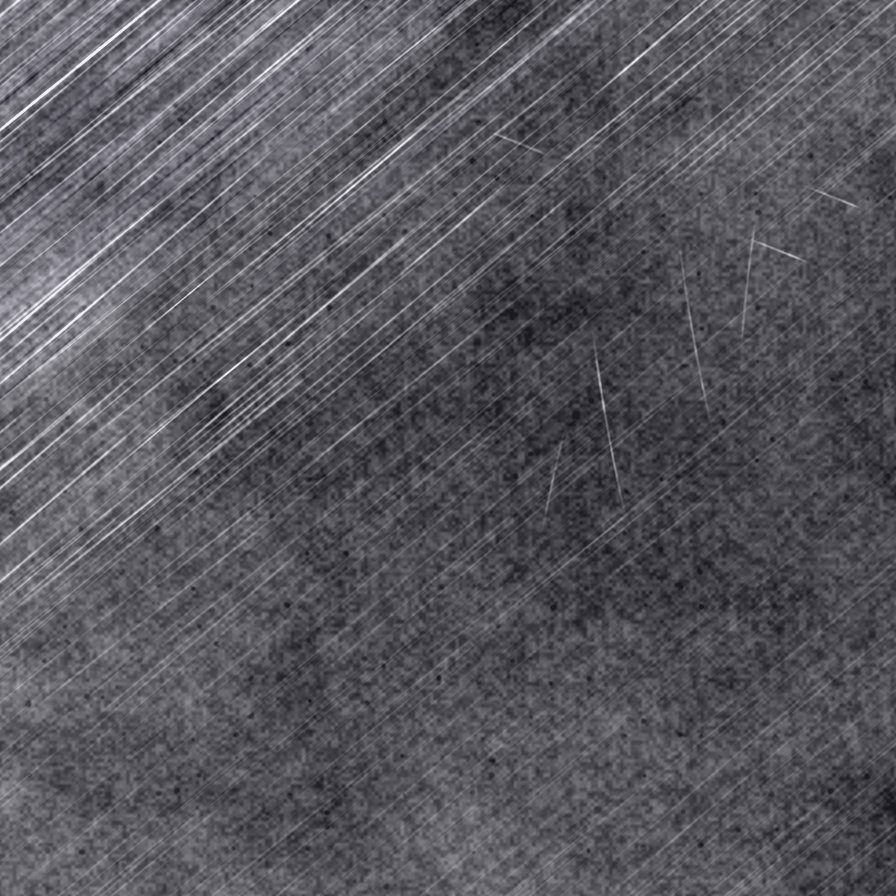
Give the GLSL for this texture, as a Shadertoy shader.

```glsl
// Worn dark metal plate: a grainy, cloudy grey base crossed by diagonal scratches.
// Scratches sit in rotated rows, densest and brightest toward the upper left,
// with a few stray steep scratches, pits and a dark lower right corner on top.

const vec3 COOL_TINT = vec3(0.0, -0.003, 0.018);
const vec3 VIOLET_TINT = vec3(0.0, -0.008, 0.035);
const float SCRATCH_ANGLE = 0.69;

float hash(vec2 p) {
    return fract(sin(dot(p, vec2(127.1, 311.7))) * 43758.5453);
}

float noise(vec2 p) {
    vec2 cell = floor(p);
    vec2 f = fract(p);
    f = f * f * (3.0 - 2.0 * f);
    float low = mix(hash(cell), hash(cell + vec2(1, 0)), f.x);
    float high = mix(hash(cell + vec2(0, 1)), hash(cell + vec2(1, 1)), f.x);
    return mix(low, high, f.y);
}

float fbm(vec2 p) {
    float sum = 0.0;
    float amp = 0.5;
    for (int i = 0; i < 5; i++) {
        sum += amp * noise(p);
        p = mat2(1.6, 1.2, -1.2, 1.6) * p + 7.3;
        amp *= 0.5;
    }
    return sum / 0.97;
}

// x runs along the given angle, y across it
vec2 alongAcross(vec2 p, float angle) {
    float c = cos(angle);
    float s = sin(angle);
    return vec2(c * p.x + s * p.y, c * p.y - s * p.x);
}

float softLine(float dist, float halfWidth, float pixel) {
    return 1.0 - smoothstep(0.0, halfWidth + max(pixel, 0.0013), dist);
}

// One scratch per row, cut into pieces of random start, end and strength
float scratchRows(vec2 s, float rows, float pieceLength, float seed, float pixel) {
    float row = floor(s.y * rows);
    float along = s.x / pieceLength + 17.0 * hash(vec2(row, seed));
    vec2 id = vec2(row, floor(along) + seed * 3.7);
    float t = fract(along);
    float start = 0.4 * hash(id + 1.3);
    float end = 0.6 + 0.4 * hash(id + 2.9);
    float ends = smoothstep(start, start + 0.15, t) * (1.0 - smoothstep(end - 0.15, end, t));
    float offset = mix(0.25, 0.75, hash(id + 5.1));
    float dist = abs(fract(s.y * rows) - offset) / rows;
    float strength = mix(0.08, 1.0, pow(hash(id + 8.7), 2.6));
    float wobble = 0.6 + 0.6 * noise(vec2(s.x * 28.0, row + seed));
    return softLine(dist, 0.0013 * strength, pixel) * ends * strength * wobble;
}

// Separate short scratches, mostly steep, scattered in the upper right
float strayScratches(vec2 p, float pixel) {
    float sum = 0.0;
    for (int i = 0; i < 7; i++) {
        float k = float(i);
        vec2 centre = vec2(mix(0.56, 0.97, fract(k * 0.618 + 0.05)),
                           mix(0.86, 0.45, fract(k * 0.382 + 0.05)));
        float h = hash(vec2(k, 4.2));
        float angle = mod(k, 3.0) < 0.5 ? -0.38 : mix(1.32, 1.78, h);
        float halfLength = mod(k, 3.0) < 0.5 ? 0.04 : mix(0.06, 0.12, h);
        vec2 s = alongAcross(p - centre, angle);
        s.y += 0.25 * s.x * s.x;
        float ends = 1.0 - smoothstep(0.5 * halfLength, halfLength, abs(s.x));
        float rough = 0.45 + 0.7 * noise(vec2(s.x * 90.0, k));
        sum += softLine(abs(s.y), 0.0012, pixel) * ends * rough * mix(0.5, 1.0, fract(k * 0.71 + 0.5));
    }
    return sum;
}

float pits(vec2 p, float cells) {
    vec2 id = floor(p * cells);
    vec2 centre = 0.3 + 0.4 * vec2(hash(id + 3.1), hash(id + 6.4));
    float radius = mix(0.08, 0.2, hash(id + 9.2));
    float dist = length(fract(p * cells) - centre);
    return step(0.88, hash(id)) * (1.0 - smoothstep(radius * 0.4, radius + 0.06, dist));
}

void mainImage(out vec4 fragColor, in vec2 fragCoord) {
    float pixel = 1.0 / iResolution.y;
    vec2 p = fragCoord * pixel;
    vec2 s = alongAcross(p, SCRATCH_ANGLE);
    float wear = smoothstep(0.12, 0.55, s.y);

    // Cloudy base with fine grain
    float clouds = fbm(p * 3.5 + 2.0) - 0.5;
    float mottle = fbm(p * 17.0 + 11.0) - 0.5;
    float leftSide = 1.0 - smoothstep(0.0, 0.4, p.x);
    float tone = 0.324 + 0.24 * clouds + mix(0.1, 0.22, leftSide) * mottle;
    tone += 0.045 * leftSide + 0.06 * wear;
    tone -= 0.03 * (1.0 - smoothstep(0.05, 0.4, length(p - vec2(0.56, 0.42))));
    tone += 0.19 * (noise(p * 245.0) - 0.5) + 0.11 * (noise(p * 115.0 + 31.0) - 0.5);

    // Brushed fibres and violet haze along the scratches
    float fibre = noise(vec2(s.x * 7.0, s.y * 230.0)) - 0.5;
    float haze = noise(vec2(s.x * 2.5, s.y * 32.0 + 40.0));
    tone += fibre * mix(0.05, 0.2, wear) + 0.16 * wear * (haze - 0.4);

    // Dark pits, blotches and the stained corner
    float blotch = smoothstep(0.58, 0.75, fbm(p * 9.0 + 23.0));
    float corner = 1.0 - smoothstep(0.02, 0.16, length(p - vec2(1.0, 0.02)) + 0.1 * mottle);
    tone -= 0.07 * blotch + 0.12 * corner + 0.13 * pits(p, 48.0);

    // Layered diagonal scratches, each layer at a slightly different angle
    float scratches = 0.0;
    for (int i = 0; i < 4; i++) {
        float k = float(i);
        vec2 tilted = alongAcross(p, SCRATCH_ANGLE + 0.012 * (k - 1.5));
        scratches += scratchRows(tilted, 52.0 + 17.0 * k, 0.95 - 0.13 * k, k + 1.0, pixel);
    }
    float cluster = 0.6 + 0.8 * noise(vec2(s.x * 1.5, s.y * 15.0));
    float reach = 0.2 + 0.8 * smoothstep(-0.06, 0.5, s.y);
    float darkCuts = scratchRows(s, 95.0, 0.6, 9.0, pixel);
    tone += 0.56 * scratches * cluster * reach - 0.2 * darkCuts * reach;
    tone += 0.4 * strayScratches(p, pixel);

    tone = clamp(tone, 0.1, 0.95);
    vec3 color = tone + mix(COOL_TINT, VIOLET_TINT, wear * haze);
    fragColor = vec4(clamp(color, 0.0, 1.0), 1.0);
}
```
